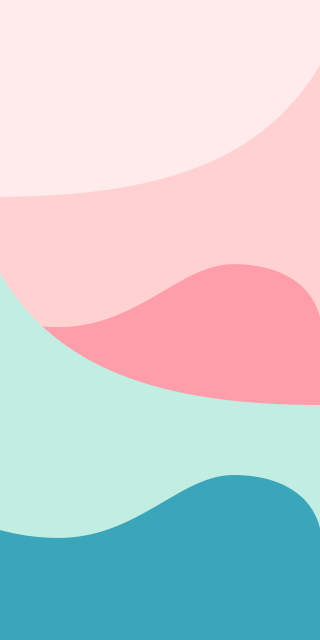
A WebGL 1 fragment shader for this background:

```glsl
precision highp float;
// Flat pastel layers: a pale sky, a blush band, a coral hill, a mint slope and a teal sea.
// Each edge is a cubic Bezier that is single-valued in x, solved by bisection;
// the two sweeps mirror each other and the two waves share one profile.

uniform vec2 u_resolution;

vec2 bezier(vec2 a, vec2 b, vec2 c, vec2 d, float t) {
  float s = 1.0 - t;
  return s * s * s * a + 3.0 * s * s * t * b + 3.0 * s * t * t * c + t * t * t * d;
}

// Signed distance from p to the curve, approximated from its height and slope (positive above)
float aboveCurve(vec2 p, vec2 a, vec2 b, vec2 c, vec2 d) {
  float lo = 0.0;
  float hi = 1.0;
  for (int i = 0; i < 18; i++) {
    float mid = 0.5 * (lo + hi);
    if (bezier(a, b, c, d, mid).x < p.x) lo = mid;
    else hi = mid;
  }
  float t = 0.5 * (lo + hi);
  float s = 1.0 - t;
  vec2 tangent = s * s * (b - a) + 2.0 * s * t * (c - b) + t * t * (d - c);
  return (p.y - bezier(a, b, c, d, t).y) * tangent.x / length(tangent);
}

// Bowl edge: flat on the left, climbing steeply on the right
float aboveSweep(vec2 p) {
  return aboveCurve(p, vec2(0.0, 1.3854), vec2(0.552, 1.3854),
                    vec2(0.8385, 1.526), vec2(1.0, 1.7969));
}

// Hill edge: shallow trough, long rise, rounded crest
float aboveWave(vec2 p) {
  vec2 trough = vec2(0.1823, 0.319);
  vec2 crest = vec2(0.7292, 0.5156);
  if (p.x < trough.x)
    return aboveCurve(p, vec2(0.0, 0.3438), vec2(0.0573, 0.3281), vec2(0.1198, trough.y), trough);
  if (p.x < crest.x)
    return aboveCurve(p, trough, vec2(0.4297, trough.y), vec2(0.5625, crest.y), crest);
  return aboveCurve(p, crest, vec2(0.8724, crest.y), vec2(0.974, 0.4557), vec2(1.0, 0.349));
}

// Antialiased coverage of the side where the distance is positive
float cover(float dist) {
  return clamp(0.5 + dist * 0.5 * u_resolution.y, 0.0, 1.0);
}

void main() {
  // Canvas is one unit wide and two units tall
  vec2 p = gl_FragCoord.xy / u_resolution * vec2(1.0, 2.0);

  vec3 paleSky = vec3(1.0, 0.92, 0.92);
  vec3 blush = vec3(1.0, 0.82, 0.82);
  vec3 coral = vec3(1.0, 0.62, 0.67);
  vec3 mint = vec3(0.76, 0.93, 0.89);
  vec3 teal = vec3(0.23, 0.65, 0.73);

  // Layers from back to front
  vec3 color = mix(blush, paleSky, cover(aboveSweep(p)));
  color = mix(color, coral, cover(-aboveWave(p - vec2(0.0, 0.6589))));
  color = mix(color, mint, cover(-aboveSweep(vec2(1.0 - p.x, p.y + 0.651))));
  color = mix(color, teal, cover(-aboveWave(p)));

  gl_FragColor = vec4(color, 1.0);
}
```
